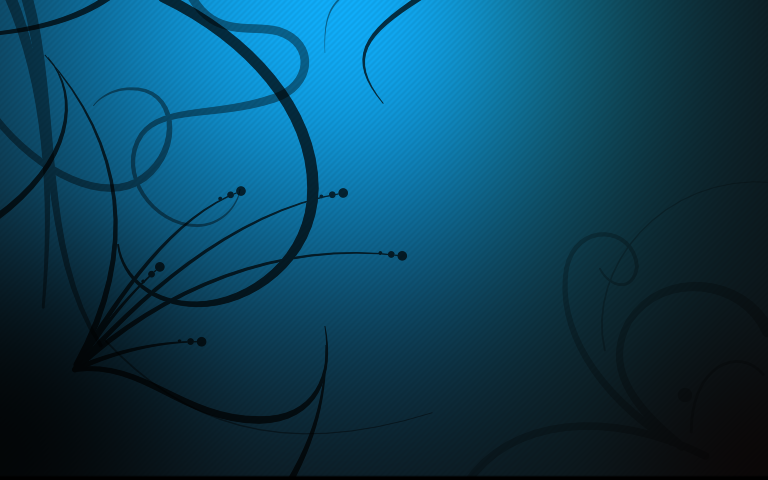
A WebGL 1 fragment shader for this background:

```glsl
precision highp float;
uniform vec2 u_resolution;

// Lengths are hundredths of the canvas height
const vec3 FLOOR_COLOR = vec3(0.045, 0.06, 0.07);
const vec3 GLOW_BLUE = vec3(0.015, 0.60, 0.88);
const vec3 GLOW_TEAL = vec3(0.03, 0.64, 0.80);
const vec2 GLOW_CENTER = vec2(71.0, 100.0);
const vec2 GLOW_LEFT = vec2(73.0, 65.0);
const vec2 GLOW_RIGHT = vec2(58.0, 65.0);
const float STRIPE_PERIOD = 1.25;
const float STRIPE_DEPTH = 0.035;
const float FRONT_INK = 0.72;
const float BACK_INK = 0.42;
const float FAINT_INK = 0.24;
const float BORDER = 0.8;
const vec2 STAMEN_ROOT = vec2(15.6, 23.0);
const float FAR = 1000.0;
const float STEPS = 16.0;

// Drawing state: current point, pen position, pen half width, layer distance
vec2 pos;
vec2 pen;
float nib;
float dist;

void moveTo(vec2 start, float width) {
  pen = start;
  nib = width;
}

// Tapered cubic curve from the pen to its end, skipped outside its bounds
void curveTo(vec2 b, vec2 c, vec2 end, float width) {
  vec2 low = min(min(pen, b), min(c, end)) - 2.0;
  vec2 high = max(max(pen, b), max(c, end)) + 2.0;
  if (all(greaterThan(pos, low)) && all(lessThan(pos, high))) {
    vec2 prev = pen;
    for (float i = 1.0; i <= STEPS; i++) {
      float t = i / STEPS, s = 1.0 - t;
      vec2 next = s * s * (s * pen + 3.0 * t * b) + t * t * (3.0 * s * c + t * end);
      vec2 edge = next - prev;
      float h = clamp(dot(pos - prev, edge) / dot(edge, edge), 0.0, 1.0);
      float radius = mix(nib, width, (i - 1.0 + h) / STEPS);
      dist = min(dist, length(pos - prev - edge * h) - radius);
      prev = next;
    }
  }
  moveTo(end, width);
}

void dotAt(vec2 center, float radius) {
  dist = min(dist, length(pos - center) - radius);
}

// Thin stalk ending in three growing beads
void stamen(vec2 b, vec2 c, vec2 tip) {
  moveTo(STAMEN_ROOT, 0.6);
  curveTo(b, c, tip, 0.12);
  vec2 along = normalize(tip - c);
  for (float i = 0.0; i < 3.0; i++)
    dotAt(tip - along * i * 2.3, 1.0 - 0.3 * i);
}

// Multiplies the layer into the colour and clears it
void inkLayer(inout vec3 color, float strength) {
  float soft = 60.0 / u_resolution.y;
  color *= 1.0 - strength * smoothstep(soft, -soft, dist);
  dist = FAR;
}

void faintScrolls() {
  moveTo(vec2(125.0, 44.0), 0.2);
  curveTo(vec2(127.0, 40.0), vec2(132.0, 39.0), vec2(132.7, 44.5), 0.4);
  curveTo(vec2(132.0, 53.0), vec2(120.0, 54.0), vec2(118.0, 44.0), 0.5);
  curveTo(vec2(116.0, 32.0), vec2(124.0, 18.0), vec2(140.0, 8.0), 0.9);
  moveTo(vec2(160.0, 31.0), 1.3);
  curveTo(vec2(155.0, 42.0), vec2(138.0, 44.0), vec2(131.0, 33.0), 0.7);
  curveTo(vec2(126.0, 24.0), vec2(131.0, 16.0), vec2(142.0, 7.0), 0.9);
  moveTo(vec2(97.0, -1.0), 0.8);
  curveTo(vec2(106.0, 13.0), vec2(127.0, 15.0), vec2(147.0, 5.0), 0.8);
  moveTo(vec2(126.0, 27.0), 0.2);
  curveTo(vec2(122.0, 44.0), vec2(138.0, 64.0), vec2(161.0, 62.0), 0.1);
  moveTo(vec2(144.0, 10.0), 0.3);
  curveTo(vec2(144.0, 24.0), vec2(154.0, 28.0), vec2(159.0, 22.0), 0.3);
  dotAt(vec2(142.7, 17.7), 1.5);
}

void backRibbons() {
  moveTo(vec2(40.0, 100.5), 0.9);
  curveTo(vec2(45.0, 92.0), vec2(52.0, 95.0), vec2(58.0, 93.5), 0.9);
  curveTo(vec2(66.0, 91.0), vec2(65.0, 82.0), vec2(57.0, 79.5), 0.9);
  curveTo(vec2(45.0, 75.5), vec2(34.0, 78.0), vec2(29.5, 72.0), 0.5);
  curveTo(vec2(24.0, 64.0), vec2(32.0, 53.0), vec2(41.0, 53.0), 0.3);
  curveTo(vec2(46.0, 53.0), vec2(49.5, 57.0), vec2(50.0, 60.5), 0.1);
  moveTo(vec2(-1.0, 75.5), 0.7);
  curveTo(vec2(8.0, 64.0), vec2(22.0, 57.0), vec2(30.0, 63.0), 0.8);
  curveTo(vec2(38.0, 69.0), vec2(37.0, 82.0), vec2(27.0, 81.5), 0.3);
  curveTo(vec2(24.0, 81.5), vec2(21.0, 80.0), vec2(19.5, 78.0), 0.1);
  moveTo(vec2(2.0, 101.0), 1.2);
  curveTo(vec2(10.0, 82.0), vec2(11.0, 60.0), vec2(9.0, 36.0), 0.3);
  moveTo(vec2(5.5, 101.0), 1.2);
  curveTo(vec2(12.0, 78.0), vec2(8.0, 48.0), vec2(21.0, 28.0), 0.4);
  moveTo(vec2(70.5, 100.0), 0.2);
  curveTo(vec2(68.0, 97.5), vec2(67.5, 94.0), vec2(67.7, 89.0), 0.05);
  moveTo(vec2(22.0, 29.0), 0.2);
  curveTo(vec2(38.0, 12.0), vec2(58.0, 4.0), vec2(90.0, 14.0), 0.1);
}

void frontStems() {
  moveTo(vec2(34.0, 100.6), 1.1);
  curveTo(vec2(52.0, 92.0), vec2(65.2, 77.0), vec2(65.2, 60.8), 1.2);
  curveTo(vec2(65.2, 46.0), vec2(52.0, 36.6), vec2(41.0, 36.6), 0.6);
  curveTo(vec2(32.0, 36.6), vec2(25.5, 42.0), vec2(24.6, 49.0), 0.2);
  moveTo(vec2(9.4, 88.5), 0.1);
  curveTo(vec2(26.0, 70.0), vec2(29.0, 48.0), vec2(16.0, 24.0), 0.7);
  moveTo(vec2(10.0, 88.0), 0.1);
  curveTo(vec2(17.0, 80.0), vec2(15.0, 66.0), vec2(-1.0, 54.5), 0.7);
  moveTo(vec2(-1.0, 93.0), 0.4);
  curveTo(vec2(8.0, 94.0), vec2(16.0, 96.0), vec2(22.5, 100.5), 0.7);
  moveTo(vec2(87.5, 100.5), 0.6);
  curveTo(vec2(76.0, 93.0), vec2(72.0, 88.0), vec2(79.8, 78.5), 0.1);
  moveTo(STAMEN_ROOT, 0.5);
  curveTo(vec2(30.0, 25.0), vec2(38.0, 12.5), vec2(54.0, 12.5), 0.8);
  curveTo(vec2(66.0, 12.5), vec2(69.5, 22.0), vec2(67.7, 32.0), 0.1);
  moveTo(vec2(67.9, 28.0), 0.1);
  curveTo(vec2(68.0, 15.0), vec2(64.0, 6.0), vec2(60.0, -1.0), 0.7);
  stamen(vec2(25.0, 39.0), vec2(36.0, 55.0), vec2(50.2, 60.2));
  stamen(vec2(28.0, 37.0), vec2(48.0, 56.0), vec2(71.5, 59.8));
  stamen(vec2(34.0, 40.0), vec2(58.0, 50.0), vec2(83.8, 46.7));
  stamen(vec2(20.0, 30.0), vec2(26.0, 38.0), vec2(33.3, 44.4));
  stamen(vec2(22.0, 26.0), vec2(32.0, 29.0), vec2(42.0, 28.8));
}

// Lopsided glow, dark lower corners and fine diagonal stripes
vec3 backdrop(float width) {
  vec2 away = pos - GLOW_CENTER;
  vec2 q = away / (away.x < 0.0 ? GLOW_LEFT : GLOW_RIGHT);
  vec3 tint = mix(GLOW_BLUE, GLOW_TEAL, smoothstep(80.0, 140.0, pos.x));
  vec3 color = FLOOR_COLOR + tint * exp(-dot(q, q));
  color *= mix(0.25, 1.0, smoothstep(0.0, 60.0, length(pos - vec2(0.0, 8.0))));
  float corner = smoothstep(0.0, 45.0, length(pos - vec2(width, 0.0)));
  color *= mix(vec3(0.9, 0.4, 0.35), vec3(1.0), corner);
  return color * (1.0 + STRIPE_DEPTH * sin(6.2832 * (pos.x - pos.y) / STRIPE_PERIOD));
}

void main() {
  // The layout is 160 wide and stretches with the canvas
  pos = gl_FragCoord.xy / u_resolution * vec2(160.0, 100.0);
  dist = FAR;
  vec3 color = backdrop(160.0);
  faintScrolls();
  inkLayer(color, FAINT_INK);
  backRibbons();
  inkLayer(color, BACK_INK);
  frontStems();
  inkLayer(color, FRONT_INK);
  color *= smoothstep(BORDER - 0.3, BORDER + 0.3, pos.y);
  gl_FragColor = vec4(color, 1.0);
}
```
